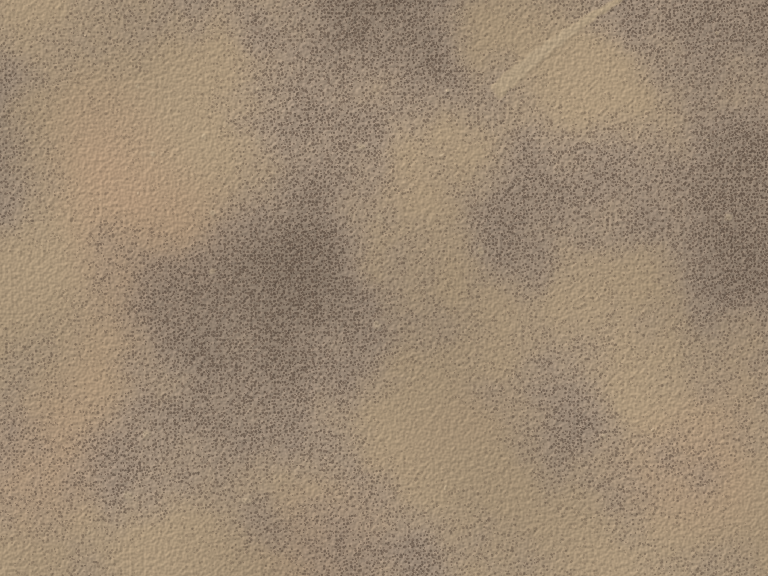
Write a WebGL 1 fragment shader that draws this texture.

```glsl
precision highp float;
// Sandy plaster wall with soft sooty patches, dark specks, crumbs and one pale scrape.

#define PATCH_SCALE 2.5
#define GRAIN_SCALE 150.0
#define BUMP_SCALE 115.0
#define CRUMB_SCALE 10.0
#define CRUMB_SHARE 0.25
#define RELIEF 0.125
#define SPECK_STRENGTH 0.85
#define SAND vec3(0.660, 0.580, 0.474)
#define ASH vec3(0.648, 0.576, 0.503)
#define BLUSH vec3(0.695, 0.575, 0.470)
#define SPECK vec3(0.350, 0.290, 0.245)
#define CHALK vec3(0.700, 0.630, 0.525)

uniform vec2 u_resolution;

vec2 hash2(vec2 p) {
  vec3 q = fract(p.xyx * vec3(0.1031, 0.1030, 0.0973));
  q += dot(q, q.yzx + 33.33);
  return fract((q.xx + q.yz) * q.zy);
}

float cornerSlope(vec2 cell, vec2 offset) {
  float angle = 6.2832 * hash2(cell).x;
  return dot(vec2(cos(angle), sin(angle)), offset);
}

// Gradient noise, roughly -1 to 1
float noise(vec2 p) {
  vec2 i = floor(p);
  vec2 f = p - i;
  vec2 w = f * f * f * (f * (f * 6.0 - 15.0) + 10.0);
  vec2 e = vec2(1.0, 0.0);
  float low = mix(cornerSlope(i, f), cornerSlope(i + e.xy, f - e.xy), w.x);
  float high = mix(cornerSlope(i + e.yx, f - e.yx), cornerSlope(i + 1.0, f - 1.0), w.x);
  return 1.4 * mix(low, high, w.y);
}

// Each layer is turned, which hides the lattice
vec2 turn(vec2 p) {
  return mat2(0.8, 0.6, -0.6, 0.8) * p + 17.3;
}

float fbm(vec2 p) {
  float sum = 0.0;
  float weight = 1.0;
  for (int i = 0; i < 6; i++) {
    sum += weight * noise(p);
    p = 2.0 * turn(p);
    weight *= 0.5;
  }
  return sum;
}

// Separate round grains of random size and strength
float grains(vec2 p, float share) {
  float cover = 0.0;
  for (int i = 0; i < 3; i++) {
    vec2 cell = floor(p);
    vec2 seed = hash2(cell + 23.0);
    vec2 offset = p - cell - mix(vec2(0.35), vec2(0.65), hash2(cell + 3.0));
    float radius = mix(0.3, 0.6, seed.y);
    float dot1 = 1.0 - smoothstep(0.35 * radius, radius, length(offset));
    cover = max(cover, dot1 * smoothstep(0.0, 0.25, share - seed.x));
    p = turn(p) * 1.13;
  }
  return cover;
}

// Sparse irregular lumps, one at most per cell
float crumbs(vec2 p) {
  vec2 q = p * CRUMB_SCALE;
  vec2 cell = floor(q);
  vec2 seed = hash2(cell + 61.0);
  vec2 offset = q - cell - mix(vec2(0.2), vec2(0.8), hash2(cell + 7.0));
  offset += 0.04 * vec2(noise(p * 70.0), noise(p * 70.0 + 31.0));
  float radius = mix(0.03, 0.11, seed.y * seed.y);
  return step(seed.x, CRUMB_SHARE) * (1.0 - smoothstep(0.3 * radius, radius, length(offset)));
}

// Tapered diagonal scrape
float scrape(vec2 p) {
  vec2 start = vec2(0.86, 0.84);
  vec2 along = vec2(0.23, 0.17);
  float t = dot(p - start, along) / dot(along, along);
  float bow = 0.008 * sin(3.14 * clamp(t, 0.0, 1.0));
  float side = dot(p - start, normalize(vec2(-along.y, along.x))) - bow;
  float width = mix(0.015, 0.004, clamp(t, 0.0, 1.0)) + 0.003 * noise(p * 60.0);
  float ends = smoothstep(-0.03, 0.03, t) * (1.0 - smoothstep(0.9, 1.15, t));
  return ends * (1.0 - smoothstep(width - 0.004, width + 0.003, abs(side)));
}

float height(vec2 p) {
  return noise(turn(p * BUMP_SCALE)) + 0.8 * noise(p * BUMP_SCALE * 1.7 + 43.0)
       + 0.9 * crumbs(p) + 0.7 * scrape(p);
}

void main() {
  vec2 p = gl_FragCoord.xy / u_resolution.y;

  // Broad soot patches with long soft edges, heavier toward the top
  float cloud = fbm(turn(p * PATCH_SCALE));
  float scraped = scrape(p);
  float soot = smoothstep(-0.85, 1.0, cloud + 0.45 * (p.y - 0.5)) * (1.0 - 0.75 * scraped);

  // Ground colour with a faint warm blush
  float warmth = smoothstep(0.1, 0.8, noise(p * 2.6 + 11.0)) * (1.0 - soot);
  vec3 color = mix(mix(SAND, ASH, smoothstep(0.15, 0.8, soot)), BLUSH, 0.6 * warmth);
  color *= 1.0 + 0.06 * noise(p * 3.2 + 27.0) - 0.14 * soot * soot;

  // Fine dark specks everywhere, crowding where soot is dense
  float speck = grains(p * GRAIN_SCALE, mix(0.10, 0.62, soot));
  color = mix(color, SPECK, SPECK_STRENGTH * speck * mix(0.35, 0.8, soot));

  // Pale raised marks
  color = mix(color, CHALK, max(0.5 * crumbs(p), 0.5 * scraped));

  // Raking light from the upper left
  float slope = height(p) - height(p + vec2(-0.0018, 0.0018));
  gl_FragColor = vec4(clamp(color * (1.0 + RELIEF * slope), 0.0, 1.0), 1.0);
}
```
